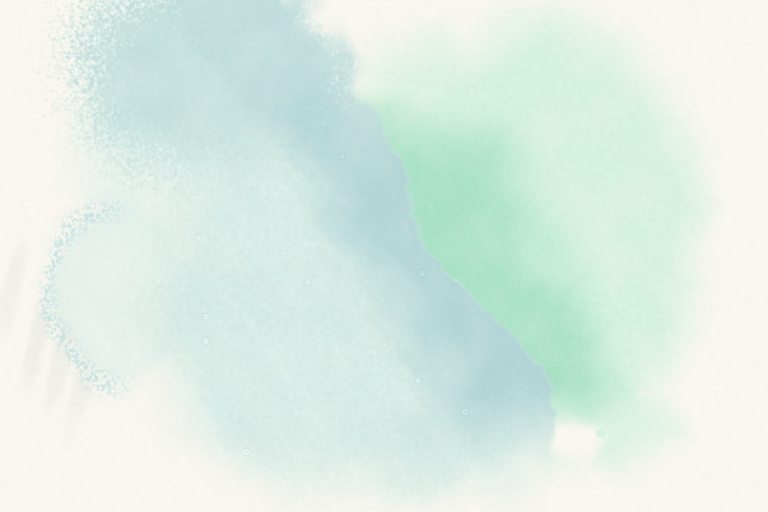
A WebGL 2 fragment shader for this background:

```glsl
#version 300 es
precision highp float;
// Soft watercolour washes of blue and mint meeting along a diagonal seam on warm paper.

#define PAPER vec3(0.974, 0.966, 0.936)
#define MINT_PALE vec3(0.835, 0.945, 0.875)
#define MINT_DEEP vec3(0.660, 0.882, 0.775)
#define BLUE_PALE vec3(0.835, 0.922, 0.900)
#define BLUE_DEEP vec3(0.695, 0.830, 0.835)
#define BLUE_EDGE vec3(0.690, 0.850, 0.860)
#define SMEAR vec3(0.905, 0.900, 0.875)
#define EDGE_WARP 0.10
#define SEAM_WARP 0.018
#define GRAIN 0.034

uniform vec2 u_resolution;
out vec4 outColor;

vec2 hash2(vec2 p) {
  vec3 q = fract(p.xyx * vec3(0.1031, 0.1030, 0.0973));
  q += dot(q, q.yzx + 33.33);
  return fract((q.xx + q.yz) * q.zy);
}

float cornerSlope(vec2 cell, vec2 corner, vec2 f) {
  return dot(hash2(cell + corner + 50.0) * 2.0 - 1.0, f - corner);
}

float gradientNoise(vec2 p) {
  vec2 i = floor(p), f = fract(p);
  vec2 u = f * f * f * (f * (f * 6.0 - 15.0) + 10.0);
  vec2 e = vec2(1.0, 0.0);
  return mix(mix(cornerSlope(i, e.yy, f), cornerSlope(i, e.xy, f), u.x),
             mix(cornerSlope(i, e.yx, f), cornerSlope(i, e.xx, f), u.x), u.y);
}

float fbm(vec2 p) {
  float sum = 0.0, amp = 0.6;
  for (int i = 0; i < 5; i++) {
    sum += amp * gradientNoise(p);
    p = mat2(1.6, 1.2, -1.2, 1.6) * p + 7.3;
    amp *= 0.5;
  }
  return sum;
}

float ellipse(vec2 p, vec2 centre, vec2 radii) { return length((p - centre) / radii); }

float fall(float a, float b, float x) { return 1.0 - smoothstep(a, b, x); }

// Horizontal place of the seam at a given height
float seamX(float y) {
  return 1.08 - 0.27 * smoothstep(0.22, 0.58, y) - 0.10 * smoothstep(0.58, 0.86, y)
       - 0.07 * smoothstep(0.84, 1.05, y);
}

void main() {
  vec2 p = gl_FragCoord.xy / u_resolution.y;
  p.x *= 1.5 * u_resolution.y / u_resolution.x;

  float mottle = fbm(p * 9.0);
  float fine = fbm(p * 60.0 + 11.0);
  float speckle = gradientNoise(p * 110.0) + 0.8 * gradientNoise(p * 180.0 + 5.0);
  vec2 q = p + EDGE_WARP * vec2(fbm(p * 5.0), fbm(p * 5.0 + 20.0));
  float high = smoothstep(0.76, 0.95, p.y);
  float side = seamX(p.y) - p.x + SEAM_WARP * (fbm(p * 14.0 + 3.0) * 2.5 + fine * 0.6);
  side += high * (0.13 * fbm(p * 11.0 + 30.0) + 0.05 * speckle);
  float blueSide = smoothstep(-0.006, 0.010 + 0.10 * high, side);
  float mintSide = fall(0.0, 0.022 + 0.06 * high, side);
  vec3 col = PAPER;

  // Dry grey brush smears at the left
  for (int i = 0; i < 4; i++) {
    float k = float(i);
    vec2 d = p - vec2(0.025 + 0.044 * k, 0.44 - 0.15 * sqrt(k / 3.0) - 0.02 * k);
    d.x -= d.y * 0.22 + 0.02 * mottle;
    float stroke = fall(0.4, 1.1, length(d / vec2(0.024, 0.11)));
    col = mix(col, SMEAR, 0.5 * stroke * (0.8 + mottle));
  }

  // Mint wash, deepest beside the seam
  float mint = fall(0.72, 1.10, ellipse(q, vec2(1.05, 0.53), vec2(0.34, 0.47)));
  mint = max(mint, 0.75 * fall(0.4, 1.15, ellipse(q, vec2(0.86, 0.82), vec2(0.19, 0.15))));
  mint = max(mint, 0.8 * fall(0.4, 1.15, ellipse(q, vec2(1.20, 0.17), vec2(0.13, 0.10))));
  mint *= smoothstep(0.6, 1.4, ellipse(q, vec2(1.125, 0.135), vec2(0.05, 0.04)));
  float drop = fall(0.6, 1.1, ellipse(p, vec2(1.174, 0.154), vec2(0.012)));
  mint = max(mint, drop) * (0.92 + 0.5 * mottle + 0.15 * fine);
  col = mix(col, MINT_PALE, clamp(mint * mintSide, 0.0, 1.0));
  float reach = mix(0.15, 0.27, smoothstep(0.22, 0.60, p.y));
  float core = fall(reach * 0.35, reach * 1.3, max(q.x - seamX(q.y), 0.0));
  core *= smoothstep(0.15, 0.27, q.y) * fall(0.70, 0.83, q.y) * mintSide;
  col = mix(col, MINT_DEEP, clamp(core * (0.92 + 0.6 * mottle + 0.25 * fine), 0.0, 1.0));

  // Pale blue body, side bubble and grainy upper patch
  float body = fall(0.70, 1.12, ellipse(q, vec2(0.66, 0.42), vec2(0.40, 0.41)));
  float foot = fall(0.55, 1.20, ellipse(q, vec2(0.90, 0.25), vec2(0.27, 0.24)));
  float bubbleR = ellipse(p + 0.4 * (q - p), vec2(0.235, 0.42), vec2(0.14, 0.185));
  float bubble = 0.50 * fall(0.75, 1.08, bubbleR);
  float topR = ellipse(q, vec2(0.43, 0.86), vec2(0.32, 0.26));
  float top = fall(0.62, 1.12, topR + 0.32 * speckle + 0.25 * fine);
  float halo = 0.5 * fall(0.5, 1.15, ellipse(q, vec2(0.32, 0.72), vec2(0.20, 0.22)));
  float wash = 1.0 - (1.0 - body) * (1.0 - foot) * (1.0 - bubble) * (1.0 - top) * (1.0 - halo);
  wash *= blueSide;
  col = mix(col, BLUE_PALE, clamp(wash * (0.94 + 0.4 * mottle + 0.2 * fine), 0.0, 1.0));

  // Denser blue band following the seam, with diagonal streaks
  vec2 along = vec2(dot(p, vec2(0.80, 0.60)), dot(p, vec2(0.60, -0.80)));
  float streak = fbm(along * vec2(14.0, 4.0));
  float bandW = 0.18 + 0.07 * fall(0.20, 0.45, p.y) + 0.20 * smoothstep(0.62, 0.92, p.y);
  float band = fall(bandW - 0.11, bandW + 0.07, side + 0.09 * streak);
  band *= smoothstep(0.07, 0.26, p.y) * mix(0.95, 0.62, smoothstep(0.65, 0.9, p.y));
  float density = max(band, 0.48 * top * smoothstep(0.62, 0.82, q.y)) * wash;
  density *= 0.90 + 0.6 * mottle + 0.45 * fine + 0.12 * speckle;
  density += 0.12 * wash * band * exp(-abs(side) * 90.0);
  col = mix(col, BLUE_DEEP, clamp(density, 0.0, 1.0));
  col += 0.025 * wash * streak * (1.0 - band);

  // Broken pigment rim on the bubble
  float rim = exp(-pow((bubbleR - 0.95) / 0.13, 2.0)) * fall(0.18, 0.30, p.x);
  col = mix(col, BLUE_EDGE, 0.65 * rim * smoothstep(-0.25, 0.35, speckle + 0.6 * fine));

  // Sparse tiny air bubbles in the blue
  vec2 cell = floor(p * 14.0), h = hash2(cell + 9.0);
  float r = length(fract(p * 14.0) - 0.25 - 0.5 * h) - 0.035 - 0.03 * h.x;
  float air = step(0.88, hash2(cell + 31.0).x) * body * blueSide * (1.0 - top);
  col += 0.045 * air * (fall(0.0, 0.04, abs(r)) - 0.6 * fall(0.0, 0.04, abs(r - 0.04)));

  // Paper tooth
  col += GRAIN * (fine + 0.6 * speckle) * (0.35 + 0.65 * max(wash, 0.6 * mint * mintSide));
  outColor = vec4(clamp(col, 0.0, 1.0), 1.0);
}
```
